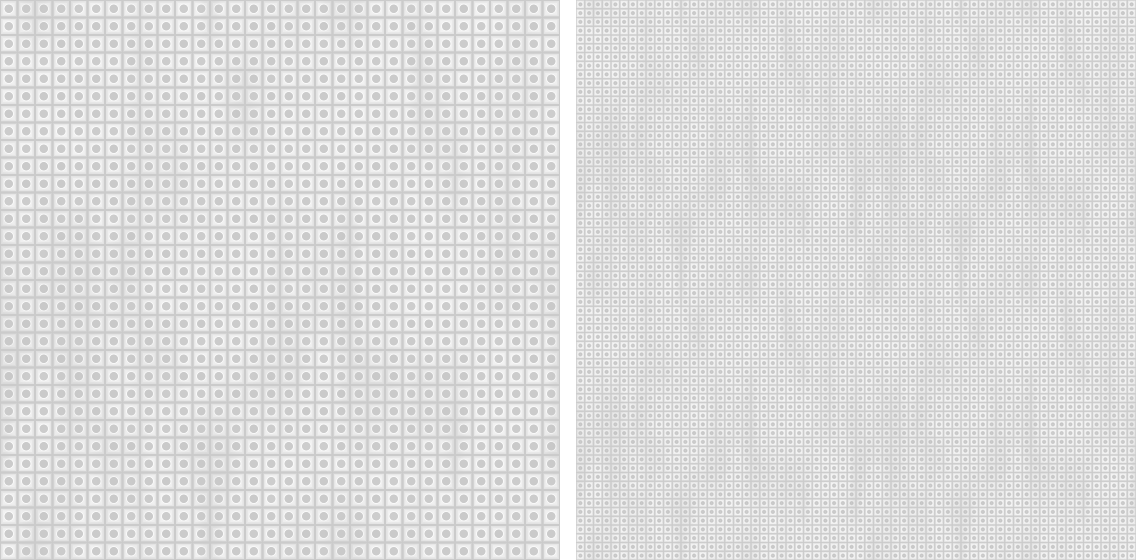
Left, the tile; right, the same tile 2 across and 2 down.
Write a Shadertoy shader that draws this pattern.

```glsl
// Pale square tiles with ringed grey dots, grey joints and faint vertical streaks.

float hash(vec2 p) {
    vec3 q = fract(vec3(p.xyx) * 0.1031);
    q += dot(q, q.yzx + 33.33);
    return fract((q.x + q.y) * q.z);
}

// Value noise that wraps after "period" lattice cells
float wrapNoise(vec2 uv, vec2 period) {
    vec2 p = uv * period;
    vec2 i = floor(p);
    vec2 f = fract(p);
    f = f * f * (3.0 - 2.0 * f);
    vec2 a = mod(i, period);
    vec2 b = mod(i + 1.0, period);
    return mix(mix(hash(a), hash(vec2(b.x, a.y)), f.x),
               mix(hash(vec2(a.x, b.y)), hash(b), f.x), f.y);
}

// Coverage of the region where the distance is negative
float cover(float dist, float blur) {
    return 1.0 - smoothstep(-blur, blur, dist);
}

void mainImage(out vec4 fragColor, in vec2 fragCoord) {
    const float repeats = 32.0;
    vec2 uv = fragCoord / iResolution.xy;
    vec2 cell = mod(floor(uv * repeats), repeats);
    vec2 local = fract(uv * repeats) - 0.5;
    float blur = 0.55 * repeats / min(iResolution.x, iResolution.y);

    // Tall soft streaks and slight tone differences between tiles
    float streak = 0.6 * wrapNoise(uv, vec2(16.0, 4.0))
                 + 0.4 * wrapNoise(uv, vec2(32.0, 6.0));
    float stain = smoothstep(0.52, 0.9, streak);
    float tone = hash(cell + 7.0) - 0.5;

    // Square tile with a slightly darker rim
    float edge = max(abs(local.x), abs(local.y));
    float rim = smoothstep(0.31, 0.37, edge);
    float tile = mix(0.943, 0.905, rim) + 0.014 * tone;
    tile -= 0.008 * smoothstep(0.35, 0.65, streak) + 0.038 * stain;

    // Joint, white ring and grey dot
    float radius = length(local);
    float shade = mix(0.797, tile, cover(edge - 0.432, blur));
    shade = mix(shade, 0.985 - 0.03 * stain, cover(radius - 0.288, blur));
    shade = mix(shade, 0.797 + 0.012 * tone - 0.01 * stain, cover(radius - 0.243, blur));

    fragColor = vec4(vec3(shade), 1.0);
}
```
